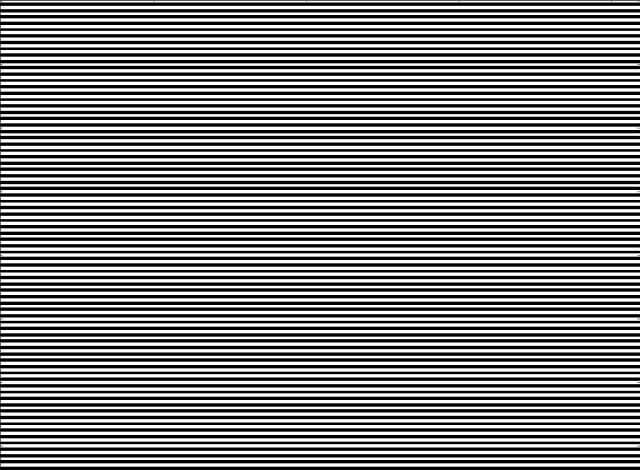
This pattern is drawn by a Shadertoy shader. Its source:

```glsl
// Coverage of the region where the signed distance is negative
float coverage(float dist, float pixel) {
    return clamp(0.5 - dist / pixel, 0.0, 1.0);
}

// Distance to the nearest of evenly spaced lines
float repeatedLine(float x, float spacing) {
    return abs(fract(x / spacing + 0.5) - 0.5) * spacing;
}

void mainImage(out vec4 fragColor, in vec2 fragCoord) {
    // The canvas is 564 rows tall, measured from the top left
    float pixel = 564.0 / iResolution.y;
    float width = iResolution.x * pixel;
    vec2 p = vec2(fragCoord.x, iResolution.y - fragCoord.y) * pixel;

    // Stripes with edges snapped to whole rows, so some bands are thinner
    float period = 7.63;
    float center = 5.0 + period * round((p.y - 5.0) / period);
    float top = floor(center - 0.25 * period + 0.5);
    float bottom = floor(center + 0.25 * period + 0.5);
    float ink = coverage(max(top - p.y, p.y - bottom), pixel);

    // Hairline frame along the top and left edges
    float frame = min(abs(p.x - 0.5), abs(p.y - 0.6)) - 0.45;
    ink = max(ink, 0.75 * coverage(frame, pixel));

    // Short ticks: along the top, and every tenth stripe at the sides
    float topTick = max(repeatedLine(p.x - 2.0, 183.0) - 0.45, p.y - 3.4);
    float sideTick = max(repeatedLine(p.y - 1.2, 10.0 * period) - 0.45,
                         min(p.x, width - p.x) - 2.8);
    ink = max(ink, 0.6 * coverage(min(topTick, sideTick), pixel));

    fragColor = vec4(vec3(1.0 - ink), 1.0);
}
```
